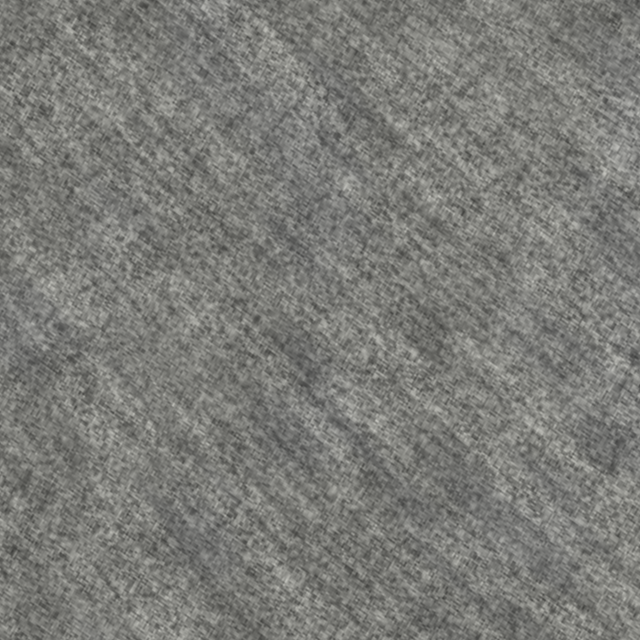
Give the GLSL for this texture, as a Shadertoy shader.

```glsl
// Grey woven cloth seen at a slant: fine streaks run down to the right along
// gently bending warp threads, crossed by fainter weft bands and narrow ribs.
// Short slanted fibres, drawn as stretched noise, give the crisp grain.

const vec3 MID_GREY = vec3(0.485, 0.486, 0.468);
const vec3 LIGHT_TINT = vec3(1.0, 1.0, 0.97);   // contrast per channel
const vec3 COOL_TINT = vec3(-0.003, -0.002, 0.007);

const float WARP_SLOPE = 1.19;      // steepness of threads at the left edge
const float WARP_BEND = 0.19;       // flattening towards the right edge
const float RIB_COUNT = 46.0;       // ribs per canvas width
const vec2 FIBRE_SIZE = vec2(0.0072, 0.0029);
const float FIBRE_ANGLE = -0.62;
const float CROSS_FIBRE_ANGLE = 1.05;

const float STREAK_CONTRAST = 0.042;
const float THREAD_CONTRAST = 0.046;
const float WEFT_CONTRAST = 0.036;
const float PATCH_CONTRAST = 0.020;
const float RIB_CONTRAST = 0.024;
const float FIBRE_CONTRAST = 0.135;

float hash(vec2 cell) {
    uvec2 q = uvec2(ivec2(cell)) * uvec2(1597334673u, 3812015801u);
    uint n = (q.x ^ q.y) * 1597334673u;
    n = (n ^ (n >> 15)) * 2246822519u;
    return float((n ^ (n >> 13)) >> 8) / 16777216.0;
}

// Smooth value noise from -1 to 1.
float noise(vec2 p) {
    vec2 cell = floor(p);
    vec2 f = p - cell;
    f = f * f * (3.0 - 2.0 * f);
    float low = mix(hash(cell), hash(cell + vec2(1, 0)), f.x);
    float high = mix(hash(cell + vec2(0, 1)), hash(cell + vec2(1, 1)), f.x);
    return 2.0 * mix(low, high, f.y) - 1.0;
}

// Noise stretched into short strokes lying at the given angle.
float fibres(vec2 p, float angle) {
    float c = cos(angle), s = sin(angle);
    vec2 q = vec2(c * p.x + s * p.y, c * p.y - s * p.x);
    return noise(q / FIBRE_SIZE);
}

// Coordinates along (x) and across (y) the warp threads.
vec2 threadCoords(vec2 p) {
    float along = p.x - p.y;
    float across = p.y + WARP_SLOPE * p.x - WARP_BEND * p.x * p.x;
    vec2 wobble = vec2(noise(p * 5.0), noise(p * 4.0 + 31.0));
    return 0.71 * vec2(along, across) + 0.003 * wobble;
}

vec3 cloth(vec2 p) {
    vec2 t = threadCoords(p);

    // Streaks, thin threads and crossing weft bands
    float streak = noise(t * vec2(7.0, 40.0));
    float thread = noise(t * vec2(15.0, 98.0) + 57.0);
    float weft = 0.6 * noise(t * vec2(30.0, 6.0) + 113.0)
               + 0.8 * noise(t * vec2(72.0, 16.0) + 171.0);
    float patches = noise(p * 5.0 + 71.0) + 0.6 * noise(p * 13.0 + 19.0);

    // Ribs fade in and out, and are clearest on the right
    float ribShare = smoothstep(-0.6, 0.6, noise(p * 4.0 + 211.0) + p.x - 0.5);
    float rib = ribShare * sin(6.2832 * (RIB_COUNT * t.y + 0.25 * thread));

    // Two fibre directions, more lively on bright threads
    float grain = 0.80 * fibres(p, FIBRE_ANGLE)
                + 0.62 * fibres(p + 7.3, CROSS_FIBRE_ANGLE);
    grain *= 1.0 + 0.25 * streak;

    float light = STREAK_CONTRAST * streak + THREAD_CONTRAST * thread
                + WEFT_CONTRAST * weft + PATCH_CONTRAST * patches
                + RIB_CONTRAST * rib + FIBRE_CONTRAST * grain;
    light += 0.018 * (p.x + p.y - 1.0);

    float coolness = smoothstep(0.0, 0.8, noise(p * 6.0 + 151.0) - 0.4 * streak);
    return MID_GREY + light * LIGHT_TINT + coolness * COOL_TINT;
}

void mainImage(out vec4 fragColor, in vec2 fragCoord) {
    // Average four samples per pixel for smooth fibres
    float size = min(iResolution.x, iResolution.y);
    vec3 color = vec3(0.0);
    for (int i = 0; i < 4; i++) {
        vec2 offset = vec2(i % 2, i / 2) * 0.5 - 0.25;
        color += cloth((fragCoord + offset) / size);
    }
    fragColor = vec4(color / 4.0, 1.0);
}
```
